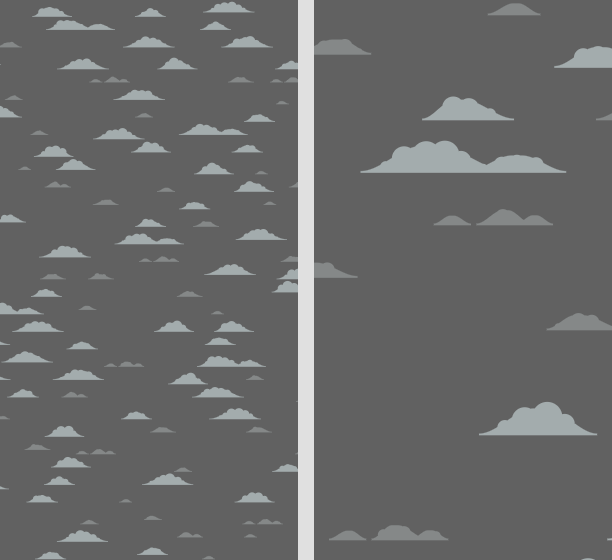
Left, the full canvas; right, a detail of the centre.
A Shadertoy shader for this pattern:

```glsl
const vec3 SKY = vec3(0.38, 0.38, 0.38);
const vec3 NEAR_CLOUD = vec3(0.64, 0.675, 0.68);
const vec3 FAR_CLOUD = vec3(0.52, 0.535, 0.535);
const float CANVAS_HEIGHT = 768.0;     // layout units per canvas height
const vec2 CELL = vec2(136.0, 24.0);   // one cloud group per cell
const float ROW_SHIFT = 0.382;         // sideways shift per row, in cells
const float NEAR_SHARE = 0.55;         // share of cells with a near cloud
const float FAR_SHARE = 0.40;          // share of cells with a far cloud
const float BASE_JITTER = 6.0;
const float PUFF_SPACING = 8.0;
const float BODY_FILL = 0.72;          // body height below the puff tops
const float BASE_THICKNESS = 0.8;

float hash(vec2 p) {
    vec3 q = fract(p.xyx * vec3(0.1031, 0.1030, 0.0973));
    q += dot(q, q.yzx + 33.33);
    return fract((q.x + q.y) * q.z);
}

// Cloud outline height, 0 to 1, along t from the left to the right end
float outline(float t, float peak, bool doubled) {
    float mainEnd = doubled ? 0.72 : 1.0;
    float top = peak * mainEnd;
    float u = t < top ? t / top : (mainEnd - t) / (mainEnd - top);
    float h = smoothstep(0.0, 0.9, u);
    if (doubled) h = max(h, 0.62 * smoothstep(0.0, 0.9, 1.0 - abs(t - 0.76) / 0.24));
    return h;
}

// Distance to a flat-based cloud: a low body topped with round puffs
float cloud(vec2 p, vec2 size, bool doubled, float seed) {
    float peak = mix(0.38, 0.56, hash(vec2(seed, 1.7)));
    float height = size.y * outline(p.x / size.x + 0.5, peak, doubled);
    float body = 0.8 * (p.y - BODY_FILL * height - BASE_THICKNESS);
    float d = max(body, abs(p.x) - 0.5 * size.x);
    int count = int(size.x / PUFF_SPACING);
    for (int i = 0; i < count; i++) {
        float k = float(i);
        float t = (k + 0.3 + 0.4 * hash(vec2(seed, k + 5.0))) / float(count);
        float top = size.y * outline(t, peak, doubled);
        top *= 0.82 + 0.18 * hash(vec2(k + 9.0, seed));
        float radius = 0.42 * top + 0.5;
        vec2 center = vec2((t - 0.5) * size.x, top - radius);
        d = min(d, length(p - center) - radius);
    }
    return max(d, -p.y);
}

vec2 nearSize(float pick) {
    if (pick < 0.25) return vec2(42.0, 12.0);
    if (pick < 0.50) return vec2(54.0, 16.0);
    if (pick < 0.84) return vec2(70.0, 16.0);
    return vec2(94.0, 16.0);
}

vec2 farSize(float pick) {
    if (pick < 0.20) return vec2(17.0, 5.0);
    if (pick < 0.45) return vec2(24.0, 6.5);
    return vec2(35.0, 8.5);
}

void mainImage(out vec4 fragColor, in vec2 fragCoord) {
    float unitsPerPixel = CANVAS_HEIGHT / iResolution.y;
    vec2 p = fragCoord * unitsPerPixel;

    // Staggered cells
    float row = floor(p.y / CELL.y);
    p.x += CELL.x * (fract(row * ROW_SHIFT) + 0.2 * hash(vec2(row, 3.1)));
    vec2 id = vec2(floor(p.x / CELL.x), row);
    vec2 local = p - (id + vec2(0.5, 0.0)) * CELL;

    // Kind and size of the cloud
    float kind = hash(id + 11.0);
    float pick = hash(id + 23.0);
    float seed = 100.0 * hash(id + 37.0);
    bool isNear = kind < NEAR_SHARE;
    bool isEmpty = kind > NEAR_SHARE + FAR_SHARE;
    bool hasCompanion = !isNear && pick > 0.84;
    bool doubled = isNear ? pick >= 0.84 : pick > 0.70;
    vec2 size = isNear ? nearSize(pick) : farSize(pick);

    // Scatter inside the cell
    float span = size.x + (hasCompanion ? 44.0 : 4.0);
    local.x -= (hash(id + 51.0) - 0.5) * (CELL.x - span);
    local.y -= 1.0 + BASE_JITTER * step(0.5, hash(id + 67.0));

    float d = cloud(local, size, doubled, seed);
    if (hasCompanion) {
        vec2 beside = local + vec2(0.5 * size.x + 11.0, 0.0);
        d = min(d, cloud(beside, farSize(0.0), false, seed + 7.0));
    }

    float coverage = isEmpty ? 0.0 : clamp(0.5 - d / unitsPerPixel, 0.0, 1.0);
    fragColor = vec4(mix(SKY, isNear ? NEAR_CLOUD : FAR_CLOUD, coverage), 1.0);
}
```
